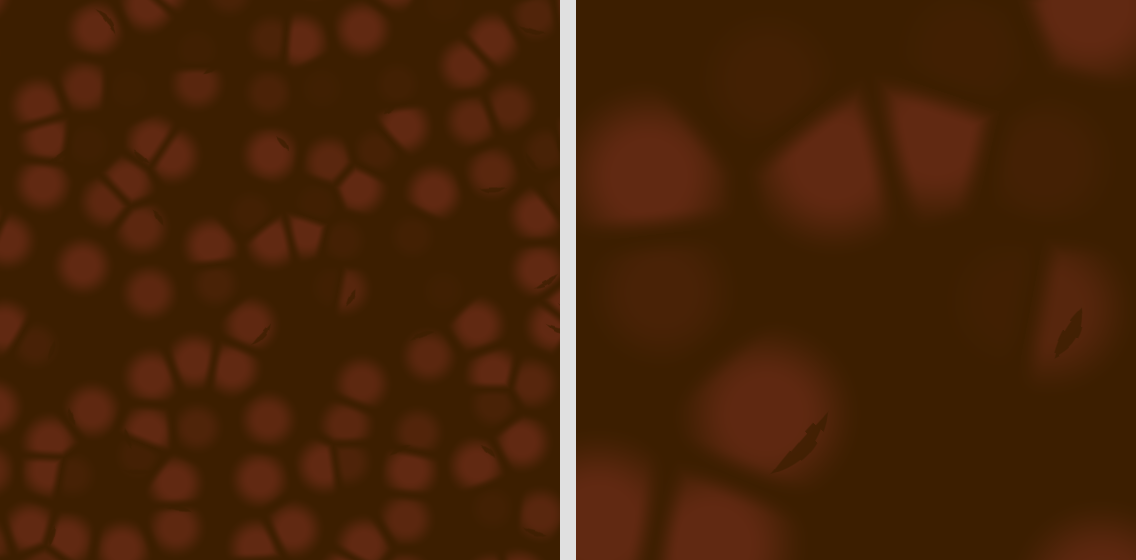
Left: the whole. Right: its middle third, enlarged.
Write a Shadertoy shader that draws this texture.

```glsl
// Rust-brown rounded pebbles on a dark brown ground.
// Scattered Voronoi seeds carry soft discs, cut by dark grooves where they meet,
// and a few thin sharp cracks run along their rims.

const float CELLS = 10.0;
const vec3 GROUND = vec3(0.235, 0.118, 0.0);
const vec3 RUST = vec3(0.382, 0.160, 0.070);

vec3 hash3(vec2 p) {
    vec3 q = fract(p.xyx * vec3(0.1031, 0.1030, 0.0973) + 0.317);
    q += dot(q, q.yxz + 33.33);
    return fract((q.xxy + q.yzz) * q.zyx);
}

vec2 seedOffset(vec2 cell) {
    return 0.06 + 0.88 * hash3(cell).xy;
}

// Some cells hold no pebble at all
bool isEmpty(vec2 cell) {
    return hash3(cell + 41.0).x < 0.12;
}

// Height of the pebble field: a soft disc limited by its Voronoi borders
float pebbles(vec2 p) {
    vec2 base = floor(p);
    vec2 nearest = vec2(0.0), nearestCell = base;
    float best = 1e3;
    for (int y = -2; y <= 2; y++)
    for (int x = -2; x <= 2; x++) {
        vec2 cell = base + vec2(x, y);
        vec2 r = cell + seedOffset(cell) - p;
        if (!isEmpty(cell) && dot(r, r) < best) {
            best = dot(r, r);
            nearest = r;
            nearestCell = cell;
        }
    }

    // Distance to the closest border with another seed
    float border = 1.0;
    for (int y = -2; y <= 2; y++)
    for (int x = -2; x <= 2; x++) {
        vec2 cell = base + vec2(x, y);
        if (isEmpty(cell) || cell == nearestCell) continue;
        vec2 r = cell + seedOffset(cell) - p;
        border = min(border, dot(0.5 * (nearest + r), normalize(r - nearest)));
    }

    float level = smoothstep(-0.12, 0.62, hash3(nearestCell + 17.0).z);
    float radius = mix(0.44, 0.60, level);
    float disc = 1.0 - smoothstep(0.32 * radius, radius, sqrt(best));
    float groove = mix(0.08, 1.0, smoothstep(-0.01, 0.15, border));
    return level * disc * groove;
}

// Short ragged slivers, set across the radius of a few pebbles
float cracks(vec2 p, float pixel) {
    vec2 base = floor(p);
    float mask = 0.0;
    for (int y = -1; y <= 1; y++)
    for (int x = -1; x <= 1; x++) {
        vec2 cell = base + vec2(x, y);
        vec3 rnd = hash3(cell + 73.0);
        if (isEmpty(cell) || rnd.x > 0.28) continue;
        float angle = 6.2832 * rnd.y;
        vec2 outward = vec2(cos(angle), sin(angle));
        vec2 r = p - cell - seedOffset(cell) - outward * mix(0.25, 0.45, rnd.z);
        float along = dot(r, vec2(-outward.y, outward.x));
        float across = dot(r, outward);
        float halfLength = mix(0.13, 0.30, fract(rnd.z * 7.3));
        float ragged = 0.025 * (hash3(vec2(floor(along * 14.0), rnd.y * 90.0)).x - 0.5);
        float width = 0.045 * (1.0 - pow(along / halfLength, 2.0));
        float d = abs(across + ragged + 0.6 * along * along) - width;
        mask = max(mask, 1.0 - smoothstep(-pixel, pixel, d));
    }
    return mask;
}

void mainImage(out vec4 fragColor, in vec2 fragCoord) {
    vec2 p = CELLS * fragCoord / iResolution.y;
    float height = pebbles(p);
    height *= 1.0 - 0.75 * cracks(p, CELLS / iResolution.y);
    fragColor = vec4(mix(GROUND, RUST, height), 1.0);
}
```
